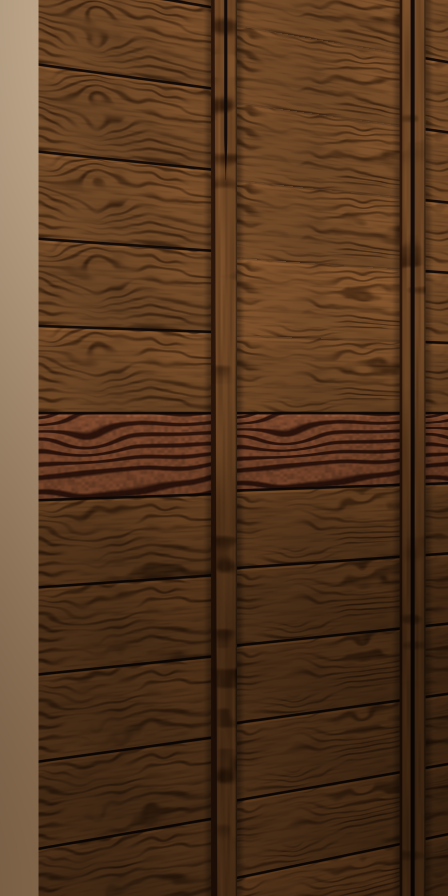
A Shadertoy shader for this texture:

```glsl
// Dark wood plank panelling in perspective, with upright stiles, a carved band and a plaster wall edge.
#define WALL_EDGE 0.086
#define HORIZON 0.922
#define STILE_X 0.5
#define STILE_STEP 0.421
#define STILE_HALF 0.029
#define GROOVE_HALF 0.0029
#define GRAIN_LINES 8.0
#define BAND_LINES 7.0
#define WOOD vec3(0.51, 0.33, 0.175)
#define GRAIN vec3(0.19, 0.10, 0.035)
#define BAND vec3(0.54, 0.315, 0.20)
#define GAP vec3(0.05, 0.03, 0.03)

float hash(vec2 p) {
    vec3 q = fract(vec3(p.xyx) * 0.1031);
    q += dot(q, q.yzx + 33.33);
    return fract((q.x + q.y) * q.z);
}

float noise(vec2 p) {
    vec2 i = floor(p), f = fract(p);
    f = f * f * (3.0 - 2.0 * f);
    return mix(mix(hash(i), hash(i + vec2(1, 0)), f.x),
               mix(hash(i + vec2(0, 1)), hash(i + vec2(1, 1)), f.x), f.y);
}

// Soft coverage of a stroke at distance d
float stroke(float d, float halfWidth) {
    float px = 0.7 / iResolution.x;
    return 1.0 - smoothstep(halfWidth - px, halfWidth + px, abs(d));
}

// Plank face: q.x runs along the plank, q.y from its top (0) to its bottom (1)
vec3 plank(vec2 q, float seed) {
    float knot = exp(-pow((q.x - 0.14) / 0.035, 2.0)) * sin(q.y * 6.28);
    float h = q.y * GRAIN_LINES + 2.6 * noise(vec2(q.x * 8.0, q.y * 2.5 + seed))
            + 0.7 * noise(vec2(q.x * 32.0, q.y * 7.0)) + 0.8 * knot;
    float vein = smoothstep(0.3, 0.02, abs(fract(h) - 0.5));
    vein *= smoothstep(0.2, 0.8, noise(vec2(q.x * 11.0 + 5.0, q.y * 6.0 + seed)));
    float fibre = noise(vec2(q.x * 28.0, q.y * 38.0 + seed));
    float cloud = noise(vec2(q.x * 6.0, q.y * 3.0 + 9.0));
    vec3 c = mix(WOOD, GRAIN, 0.58 * vein + 0.24 * fibre * fibre);
    return c * (0.88 + 0.2 * cloud) * (1.03 - 0.1 * q.y);
}

// Carved band: wavy dark furrows rising to the right
vec3 carvedBand(vec2 q) {
    float h = q.y * BAND_LINES + 2.2 * q.x + 1.5 * noise(vec2(q.x * 9.0, q.y * 3.0));
    float furrow = smoothstep(0.27, 0.08, abs(fract(h) - 0.5));
    float speck = noise(vec2(q.x * 130.0, q.y * 28.0));
    return mix(BAND * (0.85 + 0.25 * speck), vec3(0.15, 0.055, 0.03), 0.88 * furrow);
}

// Stile face: upright fibres crossed by irregular dark bars
vec3 stileWood(float x, float y, float seed) {
    float fibre = noise(vec2(x * 190.0, y * 7.0 + seed));
    float bar = noise(vec2(x * 18.0 + seed, y * 34.0));
    bar = smoothstep(0.62, 0.95, bar) * smoothstep(0.35, 0.7, noise(vec2(seed, y * 5.0)));
    return mix(WOOD * 0.95, GRAIN, 0.35 * fibre + 0.7 * bar);
}

void mainImage(out vec4 fragColor, in vec2 fragCoord) {
    // Canvas widths, y measured downwards
    float x = fragCoord.x / iResolution.x;
    float y = (iResolution.y - fragCoord.y) / iResolution.x;
    float px = 1.0 / iResolution.x;

    // Panel index and plank rows converging on the horizon
    float panel = step(STILE_X, x) + step(STILE_X + STILE_STEP, x);
    float left = panel < 0.5 ? WALL_EDGE : STILE_X + STILE_HALF + STILE_STEP * (panel - 1.0);
    float height = 0.1945 - 0.0345 * (x - WALL_EDGE) - 0.0063 * min(panel, 1.0);
    float row = (y - HORIZON) / height;
    float id = floor(row);
    vec2 q = vec2(x - left, row - id);

    // Planks and band
    vec3 col = id == 0.0 ? carvedBand(q) : plank(q, panel * 3.7 + 0.12 * id);
    col *= 0.95 + 0.1 * hash(vec2(id + 20.0, panel));
    if (panel < 0.5 || panel > 1.5) col *= 0.94;

    // Grooves between planks; the upper middle panel has only faint seams
    float edge = floor(row + 0.5);
    float d = (row - edge) * height;
    float depth = panel == 1.0 && edge < 0.0 ? 0.18 : 0.95;
    col *= 1.0 + 0.15 * depth * stroke(d - 0.006, 0.002);
    col = mix(col, GAP, depth * stroke(d, GROOVE_HALF));

    // Stiles with a shadowed left side and a centre joint
    for (int i = 0; i < 2; i++) {
        float k = float(i);
        float sx = x - STILE_X - STILE_STEP * k;
        col *= 1.0 - 0.3 * smoothstep(0.02, 0.0, abs(sx) - STILE_HALF);
        vec3 wood = stileWood(sx, y, 4.0 + 7.0 * k);
        float shadow = mix(0.008 + 0.003 * y, 0.006, k);
        wood = mix(wood, vec3(0.13, 0.055, 0.025), 0.85 * stroke(sx + STILE_HALF, shadow));
        wood *= 1.0 - 0.45 * stroke(sx - STILE_HALF, 0.003);
        float joint = mix(0.0035 * smoothstep(0.42, 0.3, y), 0.0045, k);
        wood = mix(wood, GAP, 0.95 * stroke(sx - 0.004 * (1.0 - k), joint) * step(0.0002, joint));
        col = mix(col, wood, stroke(sx, STILE_HALF));
    }

    // Light falls off downwards and to the right
    float light = 1.0 - 0.37 * smoothstep(0.6, 1.5, y);
    light *= 1.0 - 0.22 * smoothstep(0.6, 1.0, x) * smoothstep(0.3, 2.0, y);
    col *= pow(vec3(light), vec3(1.0, 1.1, 1.3));

    // Plaster wall on the left
    vec3 wall = mix(vec3(0.72, 0.63, 0.52), vec3(0.49, 0.385, 0.28), smoothstep(0.0, 2.0, y));
    wall *= 0.98 + 0.04 * x / WALL_EDGE;
    col = mix(wall, col, smoothstep(-px, px, x - WALL_EDGE));
    fragColor = vec4(col, 1.0);
}
```
